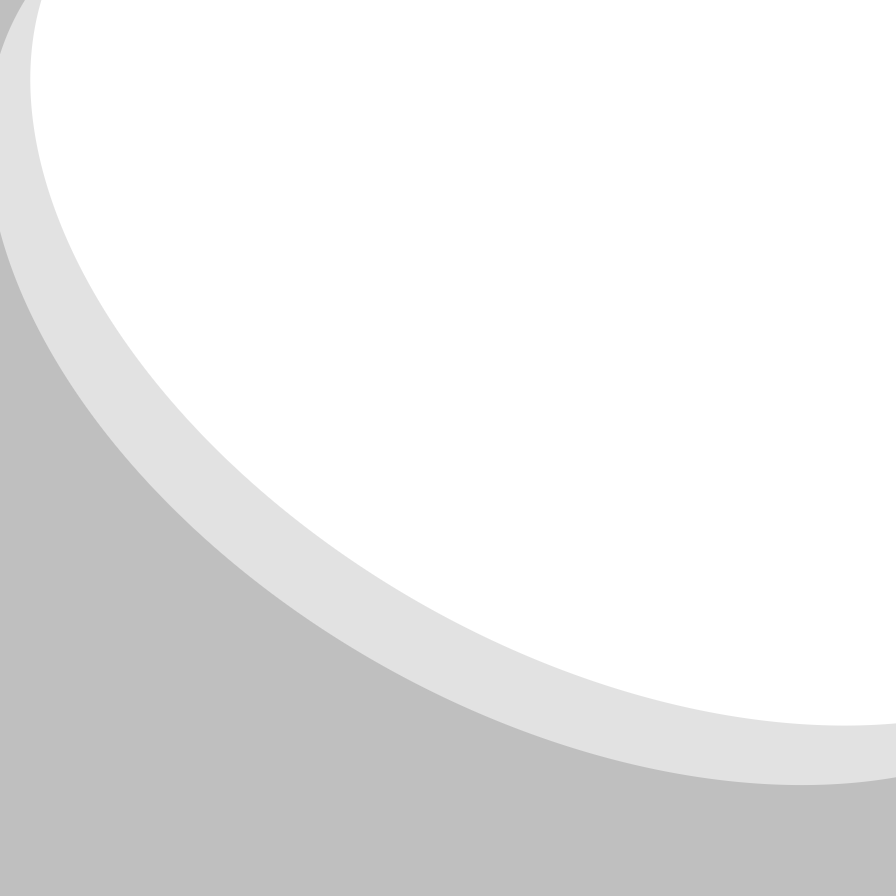
A three.js fragment shader for this background:

```glsl
// Draws a large tilted white ellipse over a shifted pale copy on a grey ground.

varying vec2 vUv;

const vec3 GROUND_GREY = vec3(0.749);
const vec3 RIM_GREY = vec3(0.886);
const vec3 DISC_WHITE = vec3(1.0);

const vec2 DISC_CENTER = vec2(0.6858, 0.7076);
const vec2 RIM_OFFSET = vec2(-0.048, -0.0664);
const vec2 HALF_EXTENT = vec2(0.652, 0.5174); // half of the bounding box
const float TILT = -0.394;                    // correlation of x and y

// Implicit tilted ellipse: negative inside, positive outside.
float ellipseField(vec2 p) {
  vec2 q = p / HALF_EXTENT;
  return dot(q, q) - 2.0 * TILT * q.x * q.y - (1.0 - TILT * TILT);
}

// Coverage with an edge about one pixel wide.
float ellipseMask(vec2 center) {
  float field = ellipseField(vUv - center);
  float pixelStep = max(length(vec2(dFdx(field), dFdy(field))), 1e-6);
  return clamp(0.5 - field / pixelStep, 0.0, 1.0);
}

void main() {
  // Layers from back to front
  vec3 color = GROUND_GREY;
  color = mix(color, RIM_GREY, ellipseMask(DISC_CENTER + RIM_OFFSET));
  color = mix(color, DISC_WHITE, ellipseMask(DISC_CENTER));
  gl_FragColor = vec4(color, 1.0);
}
```
